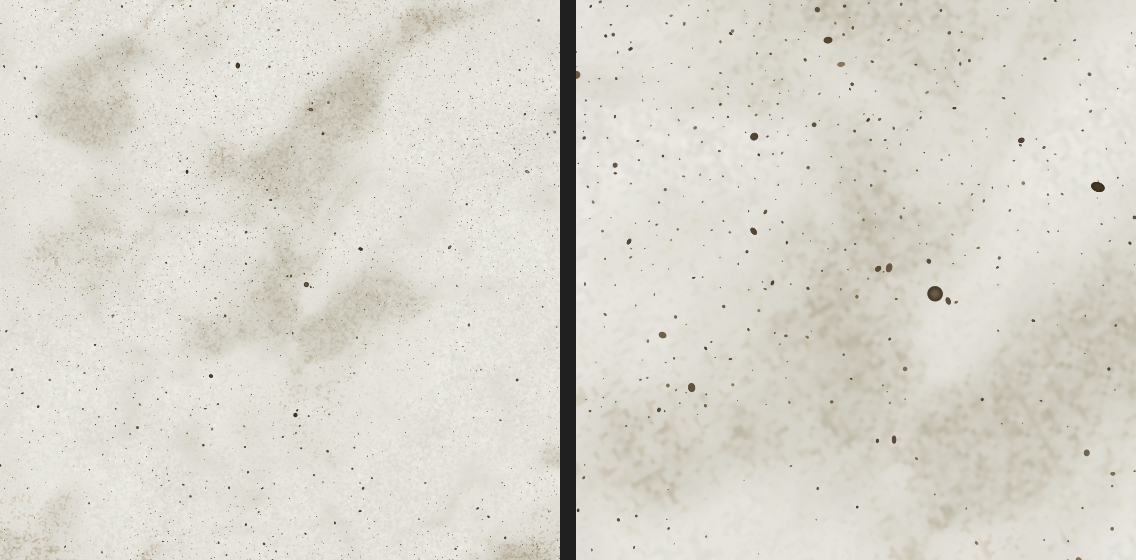
Left: the whole. Right: its middle third, enlarged.
Write a WebGL 1 fragment shader that draws this texture.

```glsl
precision highp float;
// Weathered off-white plaster: layered value noise makes cloudy beige stains
// with grainy edges, rusty streaks and a fine grain; jittered cells scatter
// clustered pits of several sizes, the largest with a dark rim and brown core.
uniform vec2 u_resolution;

#define PLASTER vec3(0.903, 0.896, 0.870)
#define STAIN vec3(0.750, 0.725, 0.655)
#define RUST vec3(0.630, 0.520, 0.390)
#define PIT_DARK vec3(0.200, 0.150, 0.085)
#define PIT_CORE vec3(0.500, 0.410, 0.290)
#define STAIN_SCALE 5.0
#define STAIN_EDGES vec2(0.52, 0.88)
#define GRAIN_SCALE 290.0
#define GRAIN_AMOUNT 0.082
#define SLOPE 0.75

float hash(vec2 p) {
  vec3 q = fract(p.xyx * 0.1031);
  q += dot(q, q.yzx + 33.33);
  return fract((q.x + q.y) * q.z);
}

float noise(vec2 p) {
  vec2 cell = floor(p);
  vec2 f = fract(p);
  f = f * f * (3.0 - 2.0 * f);
  float low = mix(hash(cell), hash(cell + vec2(1.0, 0.0)), f.x);
  float high = mix(hash(cell + vec2(0.0, 1.0)), hash(cell + 1.0), f.x);
  return mix(low, high, f.y);
}

mat2 turn(float angle) {
  float c = cos(angle);
  float s = sin(angle);
  return mat2(c, -s, s, c);
}

float fbm(vec2 p) {
  float sum = 0.0;
  float weight = 0.5;
  for (int i = 0; i < 6; i++) {
    sum += weight * noise(p);
    p = turn(0.6) * p * 2.03 + 17.3;
    weight *= 0.52;
  }
  return sum / 1.02;
}

// Scattered elliptical pits: x = coverage, y = core, z = random per pit.
vec3 pits(vec2 uv, float cells, float density, vec2 radii, float pixel) {
  vec2 grid = turn(0.4) * uv * cells + 200.0;
  vec2 cell = floor(grid);
  vec2 seed = cell + cells * 3.7;
  float cluster = smoothstep(0.42, 0.70, fbm(cell / cells * 4.0 + 31.0));
  float present = step(hash(seed), density * mix(0.4, 3.0, cluster));
  vec2 jitter = vec2(hash(seed + 11.3), hash(seed + 27.9));
  vec2 offset = (grid - cell - 0.15 - 0.7 * jitter) / cells;
  float pick = hash(seed + 43.1);
  float radius = mix(radii.x, radii.y, pick * pick);
  offset = turn(6.28 * hash(seed + 59.7)) * offset;
  offset.y *= mix(1.0, 1.8, hash(seed + 71.3));
  float dist = length(offset);
  float edge = 0.6 * pixel;
  float cover = 1.0 - smoothstep(radius - edge, radius + edge, dist);
  float core = 1.0 - smoothstep(0.2 * radius, 0.8 * radius, dist);
  return vec3(cover * present, core, hash(seed + 83.9));
}

void main() {
  float side = min(u_resolution.x, u_resolution.y);
  vec2 uv = gl_FragCoord.xy / side;
  float pixel = 1.0 / side;
  vec2 slanted = turn(SLOPE) * uv;

  // Fine grain and broad tone
  float grain = 0.65 * noise(turn(0.5) * uv * GRAIN_SCALE);
  grain += 0.35 * noise(uv * GRAIN_SCALE * 0.53 + 9.0);
  float tone = fbm(uv * 13.0 + 53.0);
  vec3 color = PLASTER + (grain - 0.5) * GRAIN_AMOUNT;
  color -= vec3(0.050, 0.050, 0.056) * (tone - 0.30);

  // Cloudy stains, broken up by the grain
  vec2 warp = vec2(noise(uv * 9.0), noise(uv * 9.0 + 40.0)) - 0.5;
  float cloud = fbm(slanted * STAIN_SCALE * vec2(0.85, 1.2) + 0.6 * warp + 5.0);
  float broken = cloud + 0.16 * (grain - 0.5) + 0.10 * (tone - 0.5);
  float stain = smoothstep(STAIN_EDGES.x, STAIN_EDGES.y, broken);
  color = mix(color, STAIN, stain * (0.6 + 0.6 * grain));

  // Rusty dust and slanted streaks
  float dust = smoothstep(0.48, 0.80, fbm(uv * 2.9 + 71.0));
  dust *= smoothstep(0.50, 0.85, grain);
  float streak = smoothstep(0.62, 0.84, fbm(slanted * vec2(6.0, 17.0) + 90.0));
  streak *= smoothstep(0.45, 0.75, noise(slanted * 4.0 + 13.0));
  streak *= smoothstep(0.25, 0.85, grain);
  color = mix(color, RUST, clamp(0.45 * dust + 0.75 * streak, 0.0, 0.8));

  // Pits, from pinpricks to large holes
  vec3 fine = pits(uv, 120.0, 0.14, vec2(0.0004, 0.0012), pixel);
  vec3 medium = pits(uv, 55.0, 0.10, vec2(0.0008, 0.0028), pixel);
  vec3 large = pits(uv, 9.0, 0.08, vec2(0.0036, 0.0056), pixel);
  color = mix(color, mix(PIT_DARK, PIT_CORE, fine.z), fine.x * 0.8);
  color = mix(color, mix(PIT_DARK, PIT_CORE, medium.z * medium.z), medium.x * 0.85);
  vec3 hole = mix(PIT_DARK, PIT_CORE, large.y * large.z);
  color = mix(color, hole, large.x * mix(0.95, 0.6, large.z * large.z));

  gl_FragColor = vec4(clamp(color, 0.0, 1.0), 1.0);
}
```
